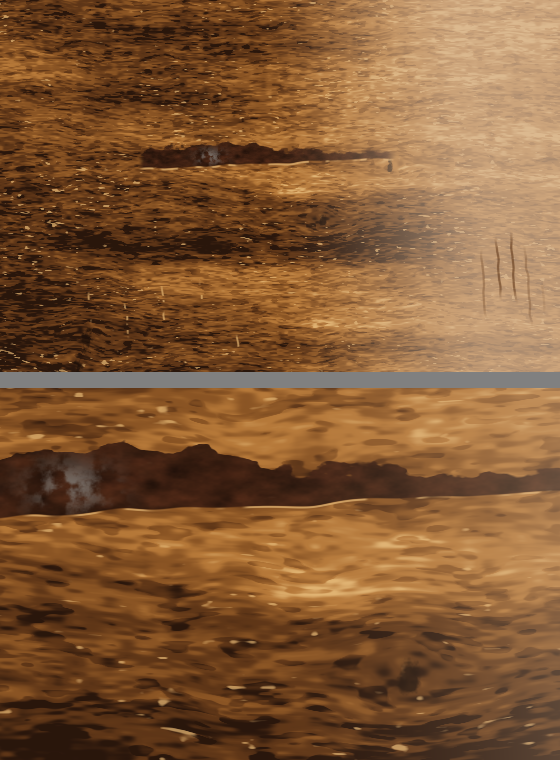
Top: the whole. Bottom: its middle third, enlarged.
This texture is drawn by a Shadertoy shader. Its source:

```glsl
// Worn wooden board: horizontal grain bent around knots, a long dark crack,
// pale chips and scratches, and a hazy sheen over the right side.
// Layered noise sets a tone, a colour ramp stains it, then damage goes on top.
const vec3 DARK  = vec3(0.16, 0.085, 0.045);
const vec3 BROWN = vec3(0.37, 0.21, 0.09);
const vec3 AMBER = vec3(0.54, 0.33, 0.14);
const vec3 GOLD  = vec3(0.71, 0.47, 0.22);
const vec3 PALE  = vec3(0.88, 0.70, 0.44);
const vec3 HAZE  = vec3(0.85, 0.74, 0.63);
const vec3 CRACK = vec3(0.21, 0.105, 0.06);
const vec3 ASH   = vec3(0.46, 0.43, 0.41);
const float HAZE_AMOUNT = 0.64;
const float GRAIN_CONTRAST = 0.55;
const float PORE_DEPTH = 0.20;
// Knots: centre x, centre y, radius (canvas height = 1).
const vec3 KNOTS[4] = vec3[4](vec3(0.868, 0.408, 0.015), vec3(1.048, 0.553, 0.012),
                              vec3(0.235, 0.085, 0.024), vec3(0.212, 0.018, 0.018));

float hash(vec2 p) { return fract(sin(dot(p, vec2(127.1, 311.7))) * 43758.5453); }

float noise(vec2 p) {
    vec2 i = floor(p), f = fract(p);
    f = f * f * (3.0 - 2.0 * f);
    return mix(mix(hash(i), hash(i + vec2(1, 0)), f.x),
               mix(hash(i + vec2(0, 1)), hash(i + vec2(1, 1)), f.x), f.y);
}

float fbm(vec2 p) {
    float sum = 0.0, amp = 0.533;
    for (int i = 0; i < 4; i++, amp *= 0.5) {
        sum += amp * noise(p);
        p = p * 2.03 + 17.3;
    }
    return sum;
}

// Soft elliptical spot: 1 in the middle, 0 far away.
float spot(vec2 p, vec2 centre, vec2 size) {
    vec2 d = (p - centre) / size;
    return exp(-dot(d, d));
}

// Ragged dashes along the grain, cut from stretched noise.
float dashes(vec2 p, vec2 freq, float level) {
    float n = 0.68 * noise(p * freq) + 0.32 * noise(p * freq * 2.1 + 9.0);
    return smoothstep(level, level + 0.12, n);
}

// Thin, nearly vertical stroke.
float scratch(vec2 p, vec2 centre, float halfLength, float width, float px) {
    vec2 d = p - centre;
    d.x += 0.08 * d.y + 0.006 * (noise(vec2(d.y * 40.0, centre.x * 90.0)) - 0.5);
    float ends = 1.0 - smoothstep(0.5, 1.0, abs(d.y) / halfLength);
    return ends * (1.0 - smoothstep(width, width + 1.5 * px, abs(d.x)));
}

vec3 stain(float t) {
    vec3 c = mix(DARK, BROWN, smoothstep(0.0, 0.25, t));
    c = mix(c, AMBER, smoothstep(0.25, 0.5, t));
    c = mix(c, GOLD, smoothstep(0.5, 0.75, t));
    return mix(c, PALE, smoothstep(0.75, 1.05, t));
}

// Broad light and dark zones of the board.
float zones(vec2 p) {
    float t = 0.34 + 0.34 * smoothstep(0.5, 1.3, p.x);
    t += 0.20 * spot(p, vec2(0.55, 0.625), vec2(0.9, 0.035));
    t += 0.25 * spot(p, vec2(0.80, 0.515), vec2(0.40, 0.035));
    t += 0.24 * spot(p, vec2(0.58, 0.25), vec2(0.25, 0.035));
    t += 0.13 * spot(p, vec2(0.75, 0.17), vec2(0.40, 0.07));
    t += 0.12 * spot(p, vec2(1.20, 0.85), vec2(0.40, 0.25));
    t += 0.12 * spot(p, vec2(0.05, 0.80), vec2(0.20, 0.12));
    t -= 0.07 * spot(p, vec2(0.45, 0.87), vec2(0.35, 0.15));
    t -= 0.20 * spot(p, vec2(0.60, 0.36), vec2(0.60, 0.06));
    t -= 0.36 * spot(p, vec2(1.10, 0.36), vec2(0.22, 0.12));
    t -= 0.20 * spot(p, vec2(0.00, 0.15), vec2(0.35, 0.28));
    return t - 0.26 * spot(p, vec2(1.05, 0.075), vec2(0.60, 0.025));
}

void mainImage(out vec4 fragColor, in vec2 fragCoord) {
    float px = 1.0 / iResolution.y;
    vec2 p = fragCoord * px;
    // Grain flow, swelling around each knot
    vec2 flow = p;
    flow.y += 0.035 * (noise(p * vec2(2.5, 4.0)) - 0.5) + 0.011 * (noise(p * vec2(14.0, 22.0)) - 0.5);
    for (int i = 0; i < 4; i++)
        flow.y -= 0.65 * (p.y - KNOTS[i].y) * spot(p, KNOTS[i].xy, vec2(5.0, 3.0) * KNOTS[i].z);
    // Wood tone with fine pores
    float tone = zones(p) + 0.48 * (fbm(flow * vec2(2.2, 15.0)) - 0.5);
    tone += GRAIN_CONTRAST * (fbm(flow * vec2(13.0, 85.0) + 3.7) - 0.5);
    tone += 0.34 * (noise(flow * vec2(65.0, 260.0)) - 0.5) + 0.03;
    tone -= PORE_DEPTH * dashes(flow, vec2(38.0, 150.0), 0.58);
    tone += 0.45 * spot(p, vec2(0.79, 0.485), vec2(0.065, 0.014)) * (0.6 + 0.8 * fbm(p * 30.0));
    vec3 col = stain(tone);
    // Pale chips in clusters
    float cluster = smoothstep(0.35, 0.7, fbm(p * vec2(4.0, 9.0) + 21.0));
    float chips = dashes(flow + 0.37, vec2(52.0, 165.0), 0.82 - 0.13 * cluster);
    col = mix(col, PALE, 0.75 * chips);
    // Knots with a ragged dark core
    for (int i = 0; i < 4; i++) {
        float d = length((p - KNOTS[i].xy) * vec2(1.5, 0.8)) / KNOTS[i].z + 1.8 * (fbm(p * 70.0) - 0.5);
        col = mix(col, DARK * 0.7, 0.8 * (1.0 - smoothstep(0.4, 1.05, d)));
    }
    // Long crack: ragged top, clean lower lip that catches light in places
    float along = (p.x - 0.37) / 0.70;
    float inside = smoothstep(0.0, 0.03, along) * (1.0 - smoothstep(0.95, 1.0, along));
    float lip = p.y - (0.547 + 0.028 * along + 0.006 * (noise(p.xx * 18.0) - 0.5));
    float depth = 0.058 * smoothstep(-0.05, 0.06, along) * (1.0 - 0.72 * smoothstep(0.3, 0.8, along));
    depth += 0.05 * (fbm(p * vec2(35.0, 60.0)) - 0.5) * (1.0 - 0.7 * along);
    float gap = inside * smoothstep(-px, px, lip) * (1.0 - smoothstep(-px, 2.0 * px, lip - depth));
    vec3 hollow = CRACK * (0.4 + 1.2 * fbm(p * vec2(50.0, 90.0)));
    hollow = mix(hollow, ASH, spot(p, vec2(0.565, 0.578), vec2(0.035, 0.022)) * smoothstep(0.35, 0.7, fbm(p * 90.0)));
    col = mix(col, hollow, 0.94 * gap);
    float edge = inside * (1.0 - smoothstep(0.3 * px, 1.6 * px, abs(lip + px)));
    col = mix(col, PALE, 0.75 * edge * smoothstep(0.3, 0.7, noise(p.xx * 45.0)));
    // Sheen, stronger to the right
    col = mix(col, HAZE, HAZE_AMOUNT * smoothstep(0.70, 1.32, p.x + 0.08 * (p.y - 0.5)));
    // Dark scratches at right, broken pale ones at left
    for (int i = 0; i < 5; i++) {
        float k = float(i), r = hash(vec2(k, 4.0)), s = hash(vec2(k, 8.0));
        float dark = scratch(p, vec2(1.30 + 0.04 * k, 0.20 + 0.10 * r), 0.04 + 0.10 * s, 0.001, px);
        col = mix(col, BROWN, 0.6 * r * dark + 0.1 * dark);
        float light = scratch(p, vec2(0.24 + 0.1 * k, 0.06 + 0.18 * s), 0.03 + 0.05 * r, 0.0006, px);
        col = mix(col, PALE, 0.7 * light * smoothstep(0.5, 0.65, noise(p * vec2(20.0, 110.0))));
    }
    fragColor = vec4(clamp(col, 0.0, 1.0), 1.0);
}
```
